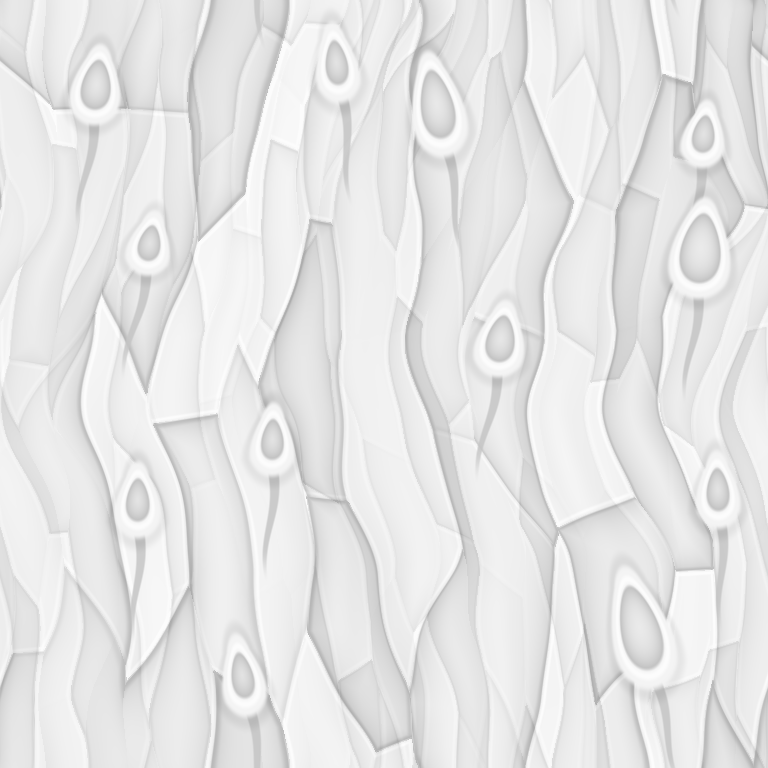
Write a WebGL 1 fragment shader that draws this texture map.

```glsl
precision highp float;
uniform vec2 u_resolution;

const float BASE = 0.955;
const vec2 KNOT_GRID = vec2(4.0, 4.0);

vec2 hash2(vec2 p) {
  vec3 q = fract(p.xyx * vec3(0.1031, 0.1030, 0.0973));
  q += dot(q, q.yzx + 33.33);
  return fract((q.xx + q.yz) * q.zy);
}

// Tiling value noise, 0 to 1
float noise(vec2 p, vec2 period, float seed) {
  vec2 i = floor(p), f = fract(p);
  f = f * f * (3.0 - 2.0 * f);
  float a = hash2(mod(i, period) + seed).x;
  float b = hash2(mod(i + vec2(1.0, 0.0), period) + seed).x;
  float c = hash2(mod(i + vec2(0.0, 1.0), period) + seed).x;
  float d = hash2(mod(i + 1.0, period) + seed).x;
  return mix(mix(a, b, f.x), mix(c, d, f.x), f.y);
}

float band(float d, float centre, float width) {
  return 1.0 - smoothstep(0.0, width, abs(d - centre));
}

// Jittered cell centre, with odd columns staggered to give pointed ends
vec2 site(vec2 cell, vec2 period, float seed) {
  vec2 jitter = hash2(mod(cell, period) + seed);
  return cell + 0.1 + 0.8 * jitter + vec2(0.0, 0.5 * mod(cell.x, 2.0) - 0.25);
}

float height(vec2 cell, vec2 period, float seed) {
  return hash2(mod(cell, period) + seed + 57.0).y;
}

// Overlapping long plates: relief added to the base tone
float plates(vec2 uv, vec2 period, float seed, float grooveWidth) {
  vec2 p = uv * period, home = floor(p), own = home, ownSite = p;
  float nearest = 1e5;
  for (int y = -2; y <= 2; y++) {
    for (int x = -2; x <= 2; x++) {
      vec2 cell = home + vec2(x, y);
      vec2 s = site(cell, period, seed);
      float d = dot(s - p, s - p);
      if (d < nearest) { nearest = d; own = cell; ownSite = s; }
    }
  }
  float ownHeight = height(own, period, seed);
  float shadow = 0.0, groove = 0.0, rim = 0.0;
  for (int y = -2; y <= 2; y++) {
    for (int x = -2; x <= 2; x++) {
      vec2 cell = own + vec2(x, y);
      if (x == 0 && y == 0) continue;
      vec2 s = site(cell, period, seed);
      vec2 n = normalize(s - ownSite);
      float d = dot(0.5 * (s + ownSite) - p, n) / length(n * period);
      float rise = height(cell, period, seed) - ownHeight;
      float over = smoothstep(0.0, 0.35, rise);
      float soft = smoothstep(0.0, 0.0025, d);
      shadow = max(shadow, over * soft * exp(-d / 0.018));
      groove = max(groove, over * soft * (1.0 - smoothstep(0.4, 1.4, d / grooveWidth)));
      rim = max(rim, smoothstep(0.0, 0.25, -rise) * band(d, 0.0035, 0.0035));
    }
  }
  return 0.035 * rim - 0.13 * shadow - 0.08 * groove - 0.03 * (1.0 - ownHeight);
}

// Position relative to the knot of a grid cell; absent knots lie far away
vec2 knotLocal(vec2 cell, vec2 uv, out vec2 radius) {
  vec2 id = mod(cell, KNOT_GRID);
  vec2 place = hash2(id + 11.0), shape = hash2(id + 83.0);
  float present = step(hash2(id + 140.0).x, 0.78);
  radius.x = mix(0.015, 0.031, shape.x * shape.x);
  radius.y = radius.x * mix(1.5, 2.3, shape.y);
  vec2 q = uv - (cell + 0.2 + 0.6 * place) / KNOT_GRID;
  float tilt = 0.6 * (shape.y - 0.5);
  q = mat2(cos(tilt), -sin(tilt), sin(tilt), cos(tilt)) * q;
  return mix(vec2(9.0), q, present);
}

// Teardrop, approximately a signed distance
float knotDistance(vec2 q, vec2 radius) {
  vec2 e = q / radius;
  e.x /= 1.0 - 0.3 * clamp(e.y, -1.0, 1.0);
  return (length(e) - 1.0) * radius.x;
}

// Tapered crack running down from a knot
float crack(vec2 q, vec2 radius) {
  float t = (-q.y - radius.y) / 0.16;
  float width = 0.006 * (1.0 - clamp(t, 0.0, 1.0));
  float bend = 0.005 * sin(t * 6.0);
  float side = 1.0 - smoothstep(width, width + 0.003, abs(q.x - bend));
  return side * smoothstep(-0.03, 0.03, t) * (1.0 - smoothstep(0.7, 1.0, t));
}

void main() {
  vec2 uv = gl_FragCoord.xy / u_resolution;

  // Knots push the grain aside
  float push = 0.0, knot = 1.0, split = 0.0;
  vec2 home = floor(uv * KNOT_GRID);
  for (int y = -1; y <= 1; y++) {
    for (int x = -1; x <= 1; x++) {
      vec2 radius;
      vec2 q = knotLocal(home + vec2(x, y), uv, radius);
      vec2 e = q / (radius * 2.3);
      push += q.x * exp(-dot(e, e));
      knot = min(knot, knotDistance(q, radius));
      split = max(split, crack(q, radius));
    }
  }

  // Wavy vertical grain
  vec2 grain = uv;
  grain.x += 0.10 * (noise(uv * vec2(2.0, 4.0), vec2(2.0, 4.0), 5.0) - 0.5);
  grain.x += 0.024 * (noise(uv * vec2(7.0, 11.0), vec2(7.0, 11.0), 31.0) - 0.5);
  grain.x -= 0.65 * push;
  float groove = mix(0.003, 0.009, noise(uv * vec2(6.0, 5.0), vec2(6.0, 5.0), 64.0));
  float tone = BASE + 0.012 + plates(grain, vec2(12.0, 3.0), 7.0, groove);
  tone += 0.5 * plates(grain, vec2(20.0, 4.0), 101.0, 0.6 * groove);
  tone += 0.02 * (noise(grain * vec2(48.0, 5.0), vec2(48.0, 5.0), 19.0) - 0.5);
  tone = mix(tone, 0.77, 0.85 * split);

  // Collar, bright lip and shaded hollow of each knot
  tone -= 0.06 * band(knot, 0.014, 0.008);
  tone = mix(tone, BASE, 1.0 - smoothstep(0.008, 0.013, knot));
  tone += 0.035 * band(knot, 0.003, 0.004);
  float hollow = mix(0.93, 0.72, exp(min(knot, 0.0) / 0.009));
  tone = mix(tone, hollow, 1.0 - smoothstep(-0.0025, 0.0005, knot));

  gl_FragColor = vec4(vec3(clamp(tone, 0.68, 0.99)), 1.0);
}
```
